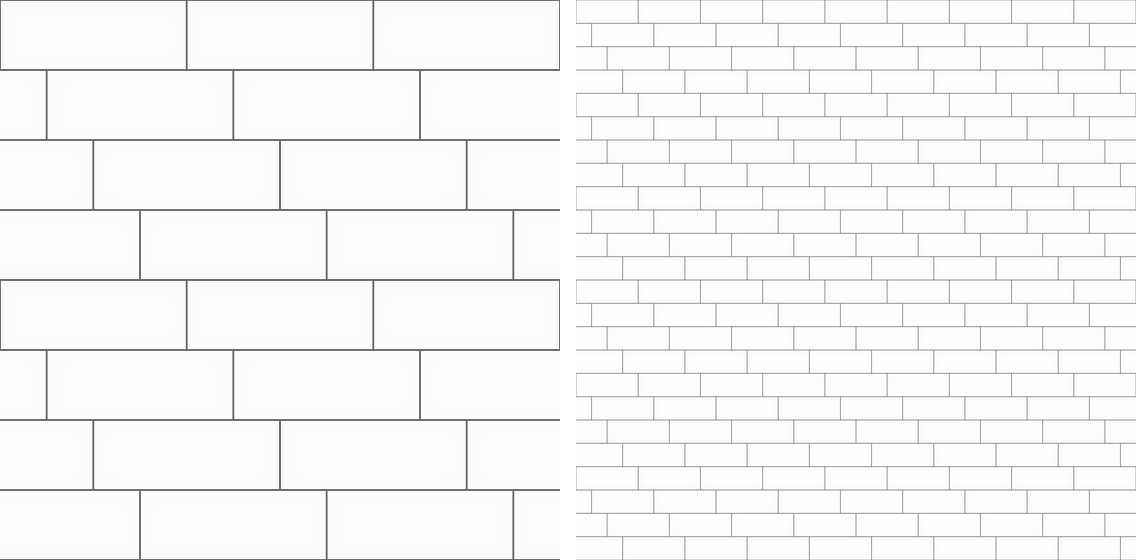
Left: one tile. Right: repeated 3 by 3.
A WebGL 1 fragment shader for this pattern:

```glsl
precision highp float;
// White glazed wall tiles in a quarter-step running bond with thin grey joints.

uniform vec2 u_resolution;

const vec2 TILE_COUNT = vec2(3.0, 8.0);   // whole repeats across and down
const float SHIFT_STEPS = 4.0;            // rows until the bond repeats
const float JOINT_WIDTH = 0.0031;         // in canvas widths
const float SHADE_START = 0.006;          // glaze shading, depth from the tile edge
const float SHADE_END = 0.044;
const float SHADE_RADIUS = 0.045;         // corner rounding of the shading
const vec3 JOINT_COLOR = vec3(0.36);
const vec3 RIM_COLOR = vec3(0.987);
const vec3 GLAZE_COLOR = vec3(0.998);

// Signed distance to a rounded box centred on the origin
float roundedBox(vec2 p, vec2 halfSize, float radius) {
  vec2 q = abs(p) - halfSize + radius;
  return length(max(q, 0.0)) + min(max(q.x, q.y), 0.0) - radius;
}

void main() {
  vec2 uv = gl_FragCoord.xy / u_resolution;
  float pixel = 1.0 / min(u_resolution.x, u_resolution.y);

  // Running bond: each row below steps right by a quarter tile
  vec2 grid = uv * TILE_COUNT;
  float rowFromTop = TILE_COUNT.y - 1.0 - floor(grid.y);
  grid.x -= mod(rowFromTop, SHIFT_STEPS) / SHIFT_STEPS;

  // Position inside the tile, in canvas units
  vec2 tileSize = 1.0 / TILE_COUNT;
  vec2 local = (fract(grid) - 0.5) * tileSize;
  vec2 toEdge = 0.5 * tileSize - abs(local);

  // Faint shading that fades towards the middle of the tile
  float depth = -roundedBox(local, 0.5 * tileSize, SHADE_RADIUS);
  vec3 color = mix(RIM_COLOR, GLAZE_COLOR, smoothstep(SHADE_START, SHADE_END, depth));

  // Joints, smoothed by pixel coverage
  float jointDistance = min(toEdge.x, toEdge.y) - 0.5 * JOINT_WIDTH;
  float joint = clamp(0.5 - jointDistance / pixel, 0.0, 1.0);
  color = mix(color, JOINT_COLOR, joint);

  gl_FragColor = vec4(color, 1.0);
}
```
